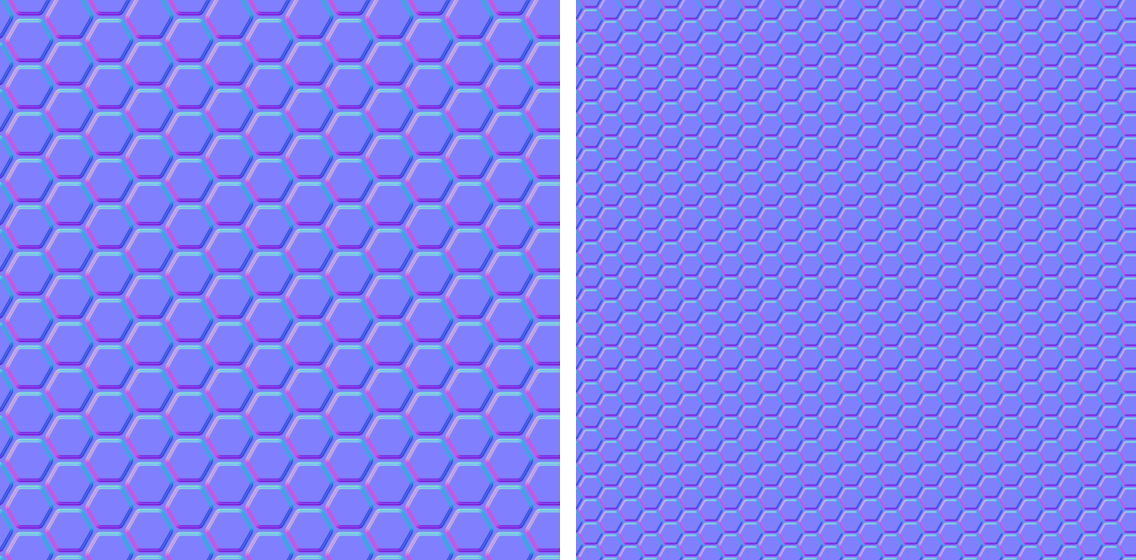
Left: one tile. Right: repeated 2 by 2.
A WebGL 2 fragment shader for this texture map:

```glsl
#version 300 es
precision highp float;

uniform vec2 u_resolution;
out vec4 fragColor;

// Each repeat holds two hexagons, one per staggered column
const vec2 REPEATS = vec2(7.0, 12.0);
const vec2 LATTICE_OFFSET = vec2(0.368, 0.133);
const vec2 CELL_SIZE = vec2(1.7320508, 1.0);

// Bevel sizes, as fractions of a hexagon's height
const float CORE_APOTHEM = 0.328;
const float BEVEL_CENTER = 0.103;
const float BEVEL_HALF_WIDTH = 0.040;
const float OUTER_RIDGE = 0.119;
const float INNER_RIDGE = 0.073;
const float RIDGE_HALF_WIDTH = 0.015;
const float EDGE_SOFTNESS = 0.008;

// Slopes, as the sine of the tilt
const float BEVEL_TILT = 0.42;
const float OUTER_TILT = 0.80;
const float INNER_TILT = 0.66;

const int SAMPLES = 3;

// Offset from the center of the nearest hexagon
vec2 hexCell(vec2 uv, vec2 repeats, vec2 offset) {
    vec2 grid = uv * repeats - offset;
    vec2 even = (fract(grid + 0.5) - 0.5) * CELL_SIZE;
    vec2 odd = (fract(grid) - 0.5) * CELL_SIZE;
    return dot(even, even) < dot(odd, odd) ? even : odd;
}

// Vector from the closest point of a flat-topped hexagon; zero inside it
vec2 hexOutward(vec2 p, float apothem) {
    const vec2 mirror = vec2(-0.8660254, 0.5);
    vec2 side = vec2(p.x < 0.0 ? -1.0 : 1.0, p.y < 0.0 ? -1.0 : 1.0);
    vec2 folded = abs(p);
    float behind = dot(mirror, folded);
    folded -= 2.0 * min(behind, 0.0) * mirror;

    float halfSide = apothem * 0.5773503;
    vec2 away = vec2(folded.x - clamp(folded.x, -halfSide, halfSide),
                     max(folded.y - apothem, 0.0));
    if (behind < 0.0) away -= 2.0 * dot(mirror, away) * mirror;
    return away * side;
}

// Soft-edged band
float band(float d, float center, float halfWidth, float softness) {
    return 1.0 - smoothstep(halfWidth - softness, halfWidth + softness, abs(d - center));
}

// Two steep ridges joined by a gentler slope
float bevelTilt(float d) {
    float slope = BEVEL_TILT * band(d, BEVEL_CENTER, BEVEL_HALF_WIDTH, EDGE_SOFTNESS);
    float outer = OUTER_TILT * band(d, OUTER_RIDGE, RIDGE_HALF_WIDTH, EDGE_SOFTNESS);
    float inner = INNER_TILT * band(d, INNER_RIDGE, RIDGE_HALF_WIDTH, EDGE_SOFTNESS);
    return max(slope, max(outer, inner));
}

// Surface normal packed into a color, with the x axis flipped
vec3 normalColor(vec2 outward) {
    float d = length(outward);
    float tilt = bevelTilt(d);
    vec2 direction = outward / max(d, 1e-5) * vec2(-1.0, 1.0);
    return 0.5 + 0.5 * vec3(direction * tilt, sqrt(1.0 - tilt * tilt));
}

void main() {
    vec3 color = vec3(0.0);
    // Average a small grid of samples inside the pixel
    for (int y = 0; y < SAMPLES; y++) {
        for (int x = 0; x < SAMPLES; x++) {
            vec2 jitter = (vec2(x, y) + 0.5) / float(SAMPLES) - 0.5;
            vec2 uv = (gl_FragCoord.xy + jitter) / u_resolution;
            vec2 cell = hexCell(uv, REPEATS, LATTICE_OFFSET);
            color += normalColor(hexOutward(cell, CORE_APOTHEM));
        }
    }
    fragColor = vec4(color / float(SAMPLES * SAMPLES), 1.0);
}
```
